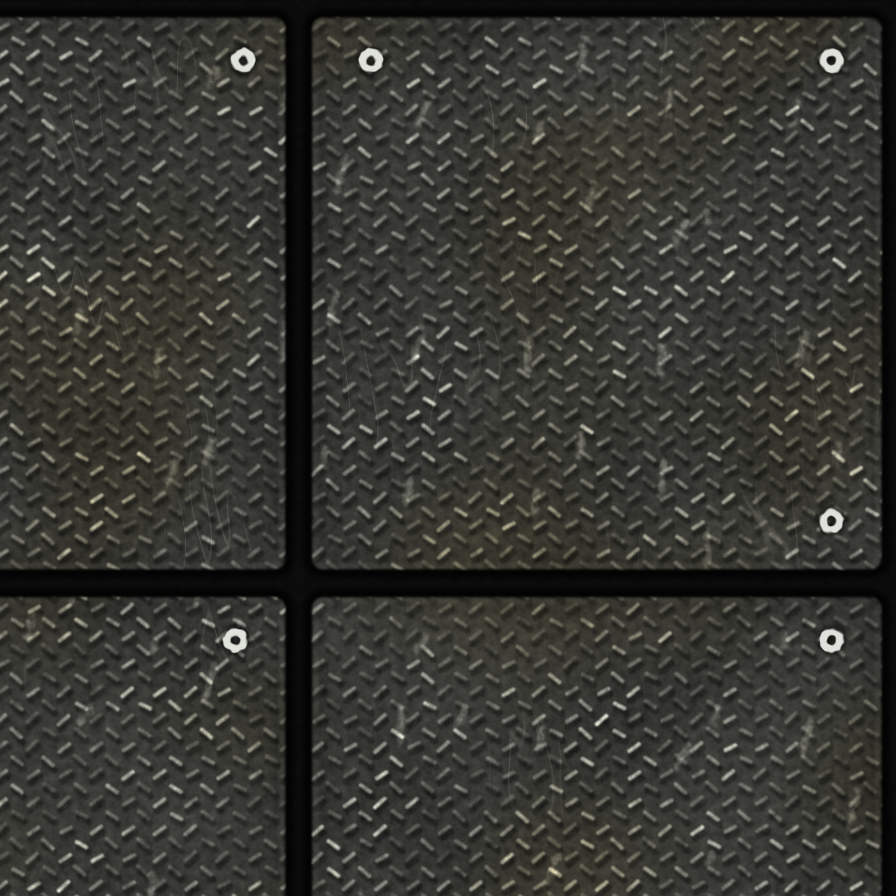
A three.js fragment shader for this texture:

```glsl
// Worn dark steel tread plates set in black channels: rounded boxes repeat on a
// large grid, a staggered lattice of slanted lugs covers them, ring bolts sit near
// the corners, and gradient noise adds grime, stains, scuffs and scratches.
varying vec2 vUv;

vec2 hash2(vec2 p) {
  vec3 q = fract(p.xyx * vec3(0.1031, 0.103, 0.0973));
  q += dot(q, q.yzx + 33.33);
  return fract((q.xx + q.yz) * q.zy);
}

float gradientNoise(vec2 p) {
  vec2 i = floor(p), f = fract(p);
  vec2 u = f * f * f * (f * (f * 6.0 - 15.0) + 10.0);
  float a = dot(hash2(i) * 2.0 - 1.0, f);
  float b = dot(hash2(i + vec2(1, 0)) * 2.0 - 1.0, f - vec2(1, 0));
  float c = dot(hash2(i + vec2(0, 1)) * 2.0 - 1.0, f - vec2(0, 1));
  float d = dot(hash2(i + 1.0) * 2.0 - 1.0, f - 1.0);
  return mix(mix(a, b, u.x), mix(c, d, u.x), u.y);
}

float fbm(vec2 p) {
  float sum = 0.0, amp = 0.6;
  for (int i = 0; i < 4; i++) {
    sum += amp * gradientNoise(p);
    p = p * 2.03 + 17.3;
    amp *= 0.55;
  }
  return sum;
}

float roundBox(vec2 p, vec2 halfSize, float radius) {
  vec2 q = abs(p) - halfSize + radius;
  return length(max(q, 0.0)) + min(max(q.x, q.y), 0.0) - radius;
}

float segment(vec2 p, vec2 halfAxis) {
  return length(p - halfAxis * clamp(dot(p, halfAxis) / dot(halfAxis, halfAxis), -1.0, 1.0));
}

// Raised lugs: x is the lit face, y the shadow below
vec2 treadLugs(vec2 uv) {
  vec2 result = vec2(0.0);
  vec2 pitch = vec2(0.0353, 0.0309);
  for (int k = 0; k < 2; k++) {
    float set = float(k);
    vec2 grid = (uv - vec2(0.3724, 0.4913)) / pitch + 0.5 - 0.5 * set;
    vec2 cell = floor(grid);
    vec2 rnd = hash2(cell + 71.0 + set * 37.0);
    vec2 p = (fract(grid) - 0.5) * pitch + (rnd - 0.5) * 0.003;
    vec2 axis = vec2(0.0052, (set * 2.0 - 1.0) * mix(0.0026, 0.0048, rnd.x));
    float face = 1.0 - smoothstep(0.0002, 0.0042, segment(p, axis));
    float shade = 1.0 - smoothstep(0.001, 0.0065, segment(p + vec2(-0.002, 0.0055), axis));
    result += vec2(face * mix(0.35, 1.1, rnd.y * rnd.y), shade);
  }
  return result;
}

// Scattered short scuffs, at most one per coarse cell
float scuffs(vec2 uv) {
  float sum = 0.0;
  for (int k = 0; k < 2; k++) {
    vec2 grid = uv * 7.0 + float(k) * 3.37;
    vec2 rnd = hash2(floor(grid) + float(k) * 53.0);
    vec2 p = (fract(grid) - 0.3 - 0.4 * rnd) / 7.0;
    float d = segment(p, vec2(0.012 * (rnd.x - 0.5), 0.005 + 0.015 * rnd.y));
    d += 0.006 * gradientNoise(uv * 110.0);
    sum += (1.0 - smoothstep(0.0, 0.007, d)) * step(0.5, rnd.x);
  }
  return sum;
}

// Thin wandering lines broken up by a mask
float scratches(vec2 uv) {
  vec2 bent = uv + 0.02 * vec2(gradientNoise(uv * 9.0), gradientNoise(uv * 9.0 + 40.0));
  float steep = abs(gradientNoise(bent * vec2(34.0, 7.0) + bent.yx * 4.0));
  float mask = smoothstep(0.08, 0.35, gradientNoise(uv * 6.0 + 8.0));
  return (1.0 - smoothstep(0.0, 0.035, steep)) * mask;
}

void main() {
  vec2 uv = vUv;
  vec2 period = vec2(0.6654, 0.647);
  vec2 grid = (uv - vec2(0.3333, 0.349)) / period;
  vec2 id = floor(grid);
  vec2 local = (fract(grid) - 0.5) * period;
  float plate = roundBox(local, vec2(0.3184, 0.3086), 0.013);

  // Steel with broad grime and fine grain
  float grime = fbm(uv * 5.0 + 3.0);
  float grain = fbm(uv * 95.0);
  float wear = smoothstep(-0.35, 0.4, fbm(uv * 8.0 + 21.0));
  float light = 0.222 + 0.07 * grime + 0.11 * grain;
  vec2 lugs = treadLugs(uv);
  light -= 0.075 * lugs.y;
  light += lugs.x * mix(0.22, 0.58, wear) * (1.0 + 0.7 * grain);
  light += 0.2 * scuffs(uv) * (0.8 + grain) + 0.09 * scratches(uv);

  // Worn rim and darkened border
  light += 0.05 * smoothstep(0.006, 0.0, abs(plate + 0.005));
  light *= mix(0.84, 1.0, smoothstep(0.0, 0.035, -plate));
  float stain = smoothstep(-0.1, 0.4, gradientNoise(uv * 4.0 + 12.0));
  vec3 color = max(light, 0.05) * mix(vec3(1.0, 1.01, 0.94), vec3(1.03, 1.0, 0.83), stain);

  // Ring bolts: always upper right, two more on the fully bolted plate
  for (int k = 0; k < 3; k++) {
    vec2 corner = vec2(k == 1 ? -1.0 : 1.0, k == 2 ? -1.0 : 1.0);
    float present = k == 0 ? 1.0 : step(-0.5, id.x) * step(-0.5, id.y);
    vec2 p = local - corner * 0.257 - vec2(0.005 - 0.009 * id.x * (1.0 + id.y), 0.003);
    float r = length(p) + 0.003 * gradientNoise(uv * 130.0);
    color *= 1.0 - 0.5 * present * (1.0 - smoothstep(0.012, 0.021, r));
    float ring = 1.0 - smoothstep(0.0025, 0.0055, abs(r - 0.0093));
    color = mix(color, vec3(0.88, 0.89, 0.86), ring * present);
  }

  // Black channels, a little lighter along the middle
  float depth = smoothstep(0.003, 0.015, plate);
  vec3 channel = vec3(0.042, 0.046, 0.04) * (0.25 + 0.75 * depth) + 0.025 * grain * depth;
  color = mix(color, channel, smoothstep(-0.003, 0.002, plate));
  gl_FragColor = vec4(clamp(color, 0.0, 1.0), 1.0);
}
```
